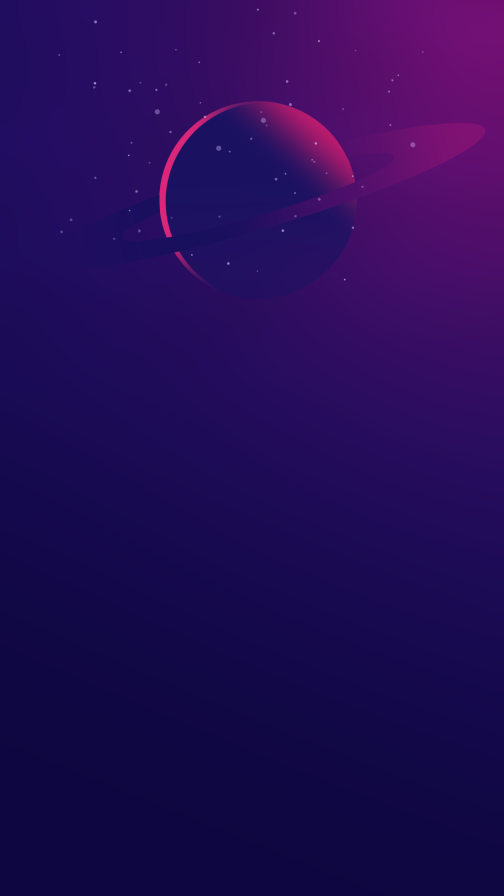
Reproduce this background procedurally as a Shadertoy shader.

```glsl
// A ringed planet floats in a violet night sky over a deep navy gradient.
// The planet is a shaded disc with a rim crescent, the ring is two tilted
// ellipses, and hashed stars and faint gradient-noise haze fill the sky.

const vec3 NAVY    = vec3(0.052, 0.025, 0.250);
const vec3 INDIGO  = vec3(0.115, 0.050, 0.365);
const vec3 MAGENTA = vec3(0.440, 0.060, 0.445);
const vec3 SHADOW  = vec3(0.102, 0.070, 0.380);
const vec3 PINK    = vec3(0.820, 0.110, 0.440);
const vec3 STAR    = vec3(0.800, 0.700, 0.930);

const vec2  PLANET_POS = vec2(0.512, 1.381);
const float PLANET_R   = 0.196;
const vec2  RING_POS   = vec2(0.512, 1.387);
const float RING_TILT  = 0.288;
const int   STAR_COUNT = 64;

vec3 hash3(float n) {
    vec3 v = fract(n * vec3(0.1031, 0.1130, 0.0973) + 0.17);
    v += dot(v, v.yzx + 33.33);
    return fract((v.xxy + v.yzz) * v.zyx);
}

// Signed noise from random gradients on a square lattice
vec2 gradient(vec2 cell) {
    float a = 6.2832 * hash3(cell.x + 57.0 * cell.y).x;
    return vec2(cos(a), sin(a));
}

float gradientNoise(vec2 p) {
    vec2 i = floor(p), f = fract(p);
    vec2 u = f * f * f * (f * (f * 6.0 - 15.0) + 10.0);
    vec2 e = vec2(0.0, 1.0);
    float low  = mix(dot(gradient(i), f), dot(gradient(i + e.yx), f - e.yx), u.x);
    float high = mix(dot(gradient(i + e.xy), f - e.xy), dot(gradient(i + e.yy), f - e.yy), u.x);
    return mix(low, high, u.y);
}

// Coverage of a shape from its signed distance
float fill(float d, float px) {
    return 1.0 - smoothstep(-0.75 * px, 0.75 * px, d);
}

float ellipseDistance(vec2 p, vec2 radii) {
    float k = length(p / radii);
    return k * (k - 1.0) / max(length(p / (radii * radii)), 1e-4);
}

vec3 sky(vec2 p) {
    vec3 col = mix(NAVY, INDIGO, smoothstep(0.2, 1.5, p.y + 0.4 * p.x));
    vec2 toGlow = (p - vec2(1.05, 1.75)) * vec2(1.0, 0.9);
    col = mix(col, MAGENTA, exp(-3.0 * dot(toGlow, toGlow)));
    float haze = gradientNoise(p * vec2(3.0, 5.0)) * smoothstep(0.8, 1.4, p.y);
    return col * (1.0 + 0.08 * haze);
}

// n is the position on the disc, in planet radii
vec3 planetColor(vec2 n, vec3 back, float px) {
    vec3 col = mix(SHADOW, back, 0.5 * smoothstep(0.3, -1.0, n.y) * step(n.y, 0.3));
    float light = smoothstep(0.25, 1.05, dot(n, vec2(0.68, 0.73)));
    col = mix(col, PINK, 0.9 * pow(light, 1.5));
    float crescent = 1.0 - fill(length(n - vec2(0.065, -0.015)) - 1.0, px);
    float fade = smoothstep(-1.0, -0.3, n.y) * (1.0 - smoothstep(-0.75, 0.1, n.x));
    return mix(col, PINK + 0.04, crescent * fade);
}

vec3 ringColor(float along) {
    vec3 col = mix(vec3(0.095, 0.058, 0.365), vec3(0.31, 0.06, 0.42),
                   smoothstep(-0.12, 0.22, along));
    return mix(col, vec3(0.50, 0.07, 0.45), smoothstep(0.15, 0.44, along));
}

// Scattered dots, densest around the planet
float stars(vec2 p, float px) {
    float sum = 0.0;
    for (int i = 0; i < STAR_COUNT; i++) {
        vec3 a = hash3(float(i) * 7.31 + 1.0);
        vec3 b = hash3(float(i) * 3.77 + 91.0);
        vec2 pos = vec2(mix(a.x, 0.25 + 0.5 * a.z, 0.35), 1.47 + 0.34 * (a.y + b.x - 1.0));
        float big = step(0.94, b.z);
        float radius = mix(mix(0.0013, 0.0028, b.y), 0.005, big);
        float glow = mix(mix(0.35, 0.9, b.z * b.z), 0.4, big);
        sum = max(sum, glow * fill(length(p - pos) - radius, px));
    }
    return sum;
}

void mainImage(out vec4 fragColor, in vec2 fragCoord) {
    vec2 p = fragCoord / iResolution.x;
    float px = 1.0 / iResolution.x;
    vec3 back = sky(p);

    // Planet
    vec2 n = (p - PLANET_POS) / PLANET_R;
    float disc = fill((length(n) - 1.0) * PLANET_R, px);
    vec3 col = mix(back, planetColor(n, back, px / PLANET_R), disc);

    // Ring: the far half passes behind the disc
    float c = cos(RING_TILT), s = sin(RING_TILT);
    vec2 q = mat2(c, -s, s, c) * (p - RING_POS);
    float ring = fill(ellipseDistance(q, vec2(0.470, 0.064)), px)
               * (1.0 - fill(ellipseDistance(q, vec2(0.282, 0.036)), px));
    ring *= 1.0 - disc * step(0.0, q.y);
    ring *= smoothstep(-0.46, -0.18, q.x);
    col = mix(col, ringColor(q.x), ring);

    // Stars
    col = mix(col, STAR, stars(p, px));
    fragColor = vec4(col, 1.0);
}
```
